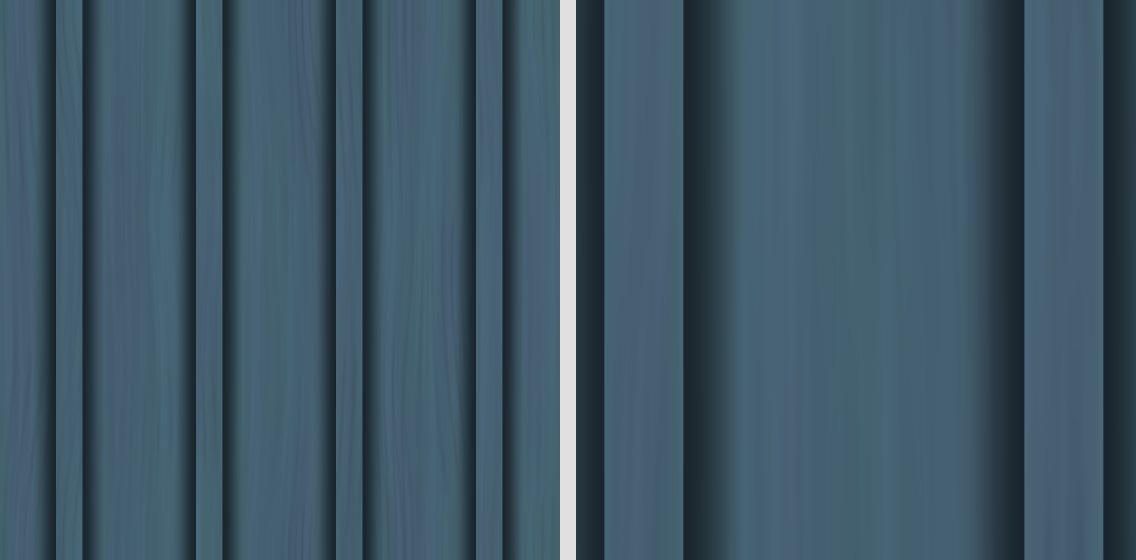
Left, the full canvas; right, a detail of the centre.
Write a WebGL 1 fragment shader that draws this texture.

```glsl
precision highp float;
// Painted board-and-batten siding: four wide boards with narrow raised battens.
// Each plank has its own stretched, wrapping noise grain; soft dark shadows
// fall on the boards along both sides of every batten.

uniform vec2 u_resolution;

const float REPEATS = 4.0;
const float BATTEN_CENTER = 0.495;     // in widths of one repeat
const float BATTEN_HALF_WIDTH = 0.094;
const float SHADOW_WIDTH = 0.168;

const vec3 PAINT = vec3(0.272, 0.382, 0.443);
const vec3 PAINT_TEAL = vec3(0.276, 0.396, 0.450);
const vec3 PAINT_SLATE = vec3(0.280, 0.374, 0.452);
const vec3 SHADOW = vec3(0.100, 0.147, 0.174);

float hash(vec2 p, float seed) {
  return fract(sin(dot(p, vec2(127.1, 311.7)) + seed * 74.7) * 43758.5453);
}

// Value noise whose rows wrap after periodY cells.
float noise(vec2 p, float periodY, float seed) {
  vec2 cell = floor(p);
  vec2 f = fract(p);
  f = f * f * (3.0 - 2.0 * f);
  float y0 = mod(cell.y, periodY);
  float y1 = mod(cell.y + 1.0, periodY);
  float low = mix(hash(vec2(cell.x, y0), seed), hash(vec2(cell.x + 1.0, y0), seed), f.x);
  float high = mix(hash(vec2(cell.x, y1), seed), hash(vec2(cell.x + 1.0, y1), seed), f.x);
  return mix(low, high, f.y);
}

// Noise drawn out along the plank, centred on zero.
float streak(vec2 p, float across, float along, float seed) {
  return noise(p * vec2(across, along), along, seed) - 0.5;
}

// Painted wood; p.x runs across one repeat, p.y up the whole tile.
vec3 plank(vec2 p, float seed) {
  float bend = streak(p, 3.0, 3.0, seed + 1.3);
  vec2 q = vec2(p.x + 0.09 * bend, p.y);

  // Fibres from broad bands down to fine hairs
  float fibre = 0.40 * streak(q, 9.0, 2.0, seed + 2.1)
              + 0.45 * streak(q, 26.0, 3.0, seed + 3.7)
              + 0.35 * streak(q, 58.0, 5.0, seed + 4.9);

  // Faint arching growth rings, present only in patches
  float phase = q.x * 13.0 + 3.5 * noise(p * vec2(2.5, 2.0), 2.0, seed + 5.3);
  float ring = pow(0.5 + 0.5 * sin(6.28318 * phase), 4.0);
  float patchMask = smoothstep(0.4, 0.8, noise(p * vec2(3.0, 4.0), 4.0, seed + 6.1));

  // Gentle drift of hue along and across the plank
  float hue = streak(q, 6.0, 2.0, seed + 7.9);
  vec3 color = mix(PAINT, PAINT_TEAL, smoothstep(0.0, 0.4, hue));
  color = mix(color, PAINT_SLATE, smoothstep(0.0, 0.4, -hue));
  return color * (1.0 + 0.13 * fibre - 0.06 * ring * patchMask);
}

void main() {
  vec2 uv = gl_FragCoord.xy / u_resolution;
  float pixel = REPEATS / u_resolution.x;

  // Boards span between batten centres; battens are centred on zero
  float boardX = uv.x * REPEATS - BATTEN_CENTER;
  float battenX = boardX + 0.5;
  float boardId = mod(floor(boardX), REPEATS);
  float battenId = mod(floor(battenX), REPEATS);
  float offset = fract(battenX) - 0.5;
  float edge = abs(offset) - BATTEN_HALF_WIDTH;

  // Board with the shadow cast beside the batten
  vec3 board = plank(vec2(fract(boardX), uv.y), boardId + 1.0);
  float light = smoothstep(0.0, SHADOW_WIDTH, edge);
  board = mix(SHADOW, board, light);

  // Batten with a slight bevel catching light at its edges
  vec3 batten = plank(vec2(offset, uv.y), battenId + 11.0);
  batten *= 1.0 + 0.04 * smoothstep(-0.018, 0.0, edge);

  float coverage = 1.0 - smoothstep(-0.5 * pixel, 0.5 * pixel, edge);
  gl_FragColor = vec4(mix(board, batten, coverage), 1.0);
}
```
